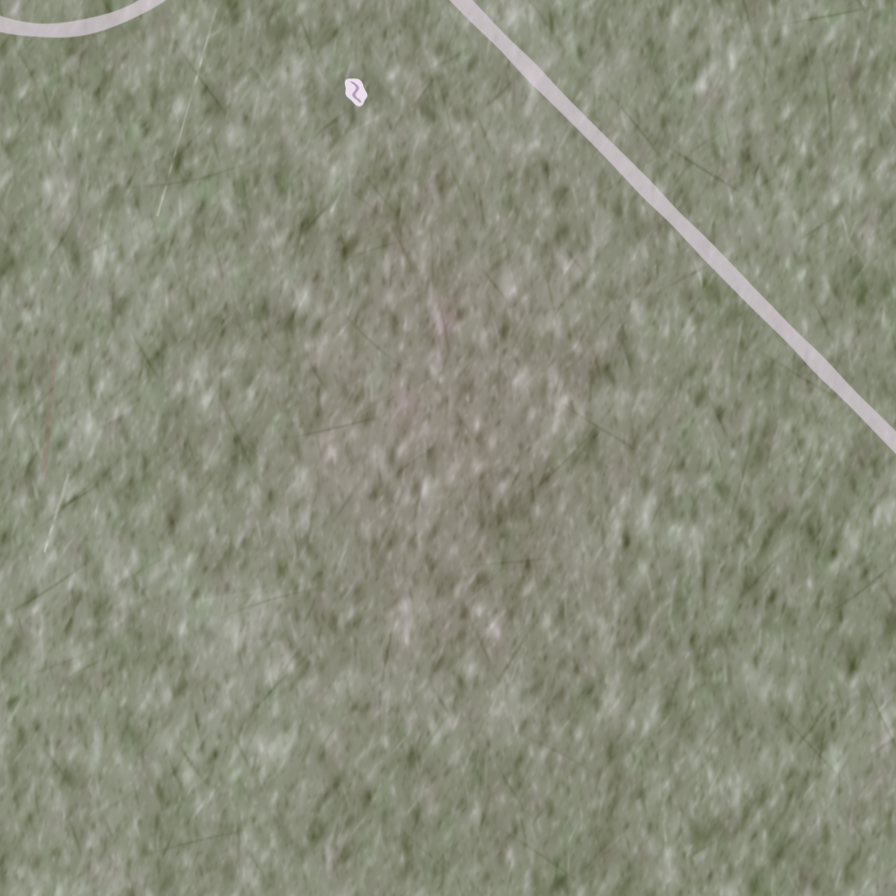
Write a WebGL 2 fragment shader that draws this texture.

```glsl
#version 300 es
precision highp float;
// Worn green turf of soft brushed fibres, with painted field lines and a pale fallen petal.

uniform vec2 u_resolution;
out vec4 fragColor;

vec4 hash4(vec2 p) {
    vec4 q = fract(p.xyxy * vec4(0.1031, 0.1030, 0.0973, 0.1099));
    q += dot(q, q.wzxy + 33.33);
    return fract((q.xxyz + q.yzzw) * q.zywx);
}

// Cellular noise: one soft, tilted, signed stroke per cell
float strokes(vec2 p, float cells, vec2 size, float spread, float bias) {
    p = p * cells + cells * 3.7;
    vec2 cell = floor(p);
    float sum = 0.0;
    for (int j = -1; j <= 1; j++) {
        for (int i = -1; i <= 1; i++) {
            vec2 id = cell + vec2(i, j);
            vec4 rnd = hash4(id);
            float angle = 0.2 + (rnd.z - 0.5) * spread;
            vec2 d = p - id - rnd.xy;
            d = vec2(d.x * cos(angle) - d.y * sin(angle),
                     d.x * sin(angle) + d.y * cos(angle));
            d.x += 0.25 * (rnd.x - 0.5) * d.y * d.y; // slight bend
            d /= size;
            sum += (2.0 * rnd.w - 1.0 + bias) * exp(-dot(d, d));
        }
    }
    return sum;
}

float segmentDistance(vec2 p, vec2 a, vec2 b) {
    vec2 ab = b - a;
    return length(p - a - ab * clamp(dot(p - a, ab) / dot(ab, ab), 0.0, 1.0));
}

float band(float dist, float halfWidth) {
    float soft = max(0.0013, 0.7 / u_resolution.y);
    return 1.0 - smoothstep(halfWidth - soft, halfWidth + soft, dist);
}

void main() {
    vec2 uv = gl_FragCoord.xy / u_resolution.y;

    // Fibre tone, from broad patches down to fine grain
    float tone = 0.05 * strokes(uv, 11.0, vec2(0.30, 0.45), 1.0, 0.0);
    tone += 0.10 * strokes(uv, 23.0, vec2(0.22, 0.45), 1.2, 0.0);
    tone += 0.12 * strokes(uv, 41.0, vec2(0.20, 0.45), 1.0, 0.0);
    tone += 0.08 * strokes(uv, 73.0, vec2(0.20, 0.48), 0.9, 0.0);
    tone += 0.05 * strokes(uv, 131.0, vec2(0.25, 0.48), 0.8, 0.0);

    // Thin scratches and dark creases
    tone += 0.05 * strokes(uv, 9.0, vec2(0.017, 0.40), 2.6, -0.5);
    tone += 0.06 * strokes(uv, 19.0, vec2(0.04, 0.42), 1.8, -0.3);
    tone += 0.07 * strokes(uv, 31.0, vec2(0.06, 0.42), 1.0, 0.1);

    // Slow light falloff across the field
    tone += 0.012 * sin(uv.x * 5.0 + 1.2) * cos(uv.y * 3.0 - 0.8);
    tone += 0.008 * (0.5 - uv.x);
    vec3 color = vec3(0.546, 0.545, 0.487) + tone * vec3(1.0, 0.97, 1.18);

    // Bare brown earth in the middle, greener towards the rim
    vec2 fromBare = (uv - vec2(0.50, 0.52)) / vec2(0.20, 0.30);
    float bare = exp(-dot(fromBare, fromBare));
    bare *= 0.9 + 0.7 * strokes(uv, 15.0, vec2(0.2, 0.45), 0.8, 0.0);
    float green = 0.7 + 0.9 * strokes(uv, 27.0, vec2(0.24, 0.45), 1.0, 0.0);
    color += vec3(-0.012, 0.014, -0.010) * green * (1.0 - bare);
    color += vec3(0.016, -0.010, 0.006) * bare;

    // Long pale drag marks, broken up by the fibres
    float drag = band(segmentDistance(uv, vec2(0.241, 0.99), vec2(0.176, 0.76)), 0.0012);
    drag += band(segmentDistance(uv, vec2(0.076, 0.47), vec2(0.050, 0.385)), 0.0014);
    color += 0.12 * drag * (0.6 + 0.4 * sin(uv.y * 190.0 + 3.0 * sin(uv.y * 61.0)));
    float rust = band(segmentDistance(uv, vec2(0.060, 0.60), vec2(0.049, 0.47)), 0.003);
    color += vec3(0.005, -0.035, -0.02) * rust;

    // Painted lines: a straight diagonal and a corner arc
    float wobble = 0.0007 * sin(uv.x * 60.0 + sin(uv.y * 37.0));
    float straight = segmentDistance(uv, vec2(0.49, 1.025), vec2(1.03, 0.475));
    float arc = abs(distance(uv, vec2(0.055, 1.177)) - 0.211);
    float paint = max(band(straight + wobble, 0.0088), band(arc + wobble, 0.0082));
    vec3 paintColor = vec3(0.775, 0.745, 0.760) + 0.25 * tone;
    color = mix(color, paintColor, 0.96 * paint);

    // Petal with a violet fold and a faint shadow
    vec2 petal = uv - vec2(0.397, 0.898);
    petal.x += 0.25 * petal.y;
    float rim = 0.0012 * sin(5.0 * atan(petal.y, petal.x));
    float shape = length(petal * vec2(1.35, 1.0)) + rim;
    color -= 0.06 * exp(-dot(petal, petal) / 0.0006);
    color = mix(color, vec3(0.92, 0.88, 0.93), band(shape, 0.0155));
    float fold = band(abs(petal.x - 0.003 * sin(petal.y * 350.0)), 0.0018);
    color = mix(color, vec3(0.62, 0.48, 0.62), 0.7 * fold * band(shape, 0.012));

    fragColor = vec4(clamp(color, 0.0, 1.0), 1.0);
}
```
